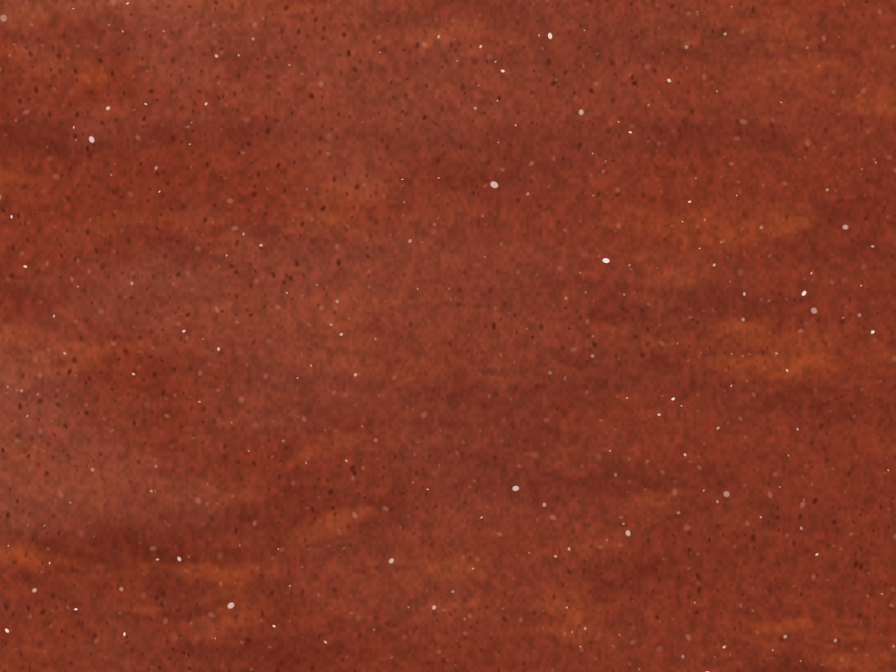
Reproduce this texture procedurally as a Shadertoy shader.

```glsl
// Rust-red polished stone with faint horizontal streaks, dark pits and glinting mineral specks.

const vec3 BASE_RED = vec3(0.505, 0.203, 0.130);
const vec3 MAROON   = vec3(0.425, 0.163, 0.108);
const vec3 ORANGE   = vec3(0.625, 0.285, 0.150);
const vec3 DUSTY    = vec3(0.570, 0.290, 0.215);
const vec3 PIT      = vec3(0.265, 0.090, 0.060);
const vec3 PALE     = vec3(0.740, 0.500, 0.410);
const vec3 GLINT    = vec3(0.950, 0.910, 0.870);

// Hashes without sine
float hash12(vec2 p) {
    vec3 q = fract(p.xyx * 0.1031);
    q += dot(q, q.yzx + 33.33);
    return fract((q.x + q.y) * q.z);
}

vec3 hash32(vec2 p) {
    vec3 q = fract(p.xyx * vec3(0.1031, 0.1030, 0.0973));
    q += dot(q, q.yxz + 33.33);
    return fract((q.xxy + q.yzz) * q.zyx);
}

float noise(vec2 p) {
    vec2 i = floor(p);
    vec2 f = fract(p);
    f = f * f * (3.0 - 2.0 * f);
    float low  = mix(hash12(i), hash12(i + vec2(1, 0)), f.x);
    float high = mix(hash12(i + vec2(0, 1)), hash12(i + vec2(1, 1)), f.x);
    return mix(low, high, f.y);
}

float fbm(vec2 p, int octaves) {
    float sum = 0.0, weight = 0.5, total = 0.0;
    for (int i = 0; i < octaves; i++) {
        sum += weight * noise(p);
        total += weight;
        weight *= 0.55;
        p = p * 2.03 + vec2(17.3, 9.1);
    }
    return sum / total;
}

// Scattered irregular grains: radii run from radius.x to radius.y, small ones being commonest
float specks(vec2 p, float cells, float density, vec2 radius, float blur, float seed) {
    vec2 home = floor(p * cells);
    float cover = 0.0;
    for (int y = -1; y <= 1; y++) {
        for (int x = -1; x <= 1; x++) {
            vec2 id = home + vec2(x, y);
            vec3 place = hash32(id + seed);
            vec3 trait = hash32(id + seed + 71.7);
            vec2 d = p - (id + place.xy) / cells;
            float angle = 6.2832 * trait.x;
            d = mat2(cos(angle), -sin(angle), sin(angle), cos(angle)) * d;
            d.x *= 1.0 + 0.5 * trait.y;
            float r = mix(radius.x, radius.y, trait.z * trait.z * trait.z);
            float grain = 1.0 - smoothstep(r - blur, r + blur, length(d));
            float present = step(place.z, density);
            cover = max(cover, present * grain * mix(0.35, 1.0, trait.y));
        }
    }
    return cover;
}

// Broad colour: streaked bands with a dusty bloom towards the upper left
vec3 streakedStone(vec2 p) {
    vec2 warped = p + vec2(0.0, 0.035) * (fbm(p * 5.0 + 31.0, 2) - 0.5);
    float bands = fbm(warped * vec2(4.0, 14.0) + 5.0, 4);
    float warmth = fbm(warped * vec2(6.0, 18.0) + 43.0, 4);
    float bloom = fbm(p * vec2(4.0, 7.0) + 80.0, 4);
    float corner = clamp(0.85 - 0.60 * p.x + 0.3 * (p.y - 0.5), 0.0, 1.0);

    vec3 color = mix(BASE_RED, MAROON, 0.80 * (1.0 - smoothstep(0.26, 0.56, bands)));
    color = mix(color, ORANGE, 0.62 * smoothstep(0.53, 0.80, warmth));
    color = mix(color, DUSTY, 0.85 * corner * smoothstep(0.28, 0.75, bloom));
    return color * (0.985 + 0.04 * p.y);
}

// Fine mottling, slightly taller than wide
float mottling(vec2 p) {
    float coarse = noise(p * vec2(100.0, 78.0) + 12.0) - 0.5;
    float fine = noise(p * vec2(205.0, 160.0) + 57.0) - 0.5;
    return 1.0 + 0.15 * coarse + 0.15 * fine;
}

void mainImage(out vec4 fragColor, in vec2 fragCoord) {
    vec2 p = fragCoord / iResolution.y;
    float edge = max(0.75 / iResolution.y, 0.0018);

    vec3 color = streakedStone(p) * mottling(p);

    // Small soft pits gather in loose patches
    float patches = mix(0.30, 0.75, smoothstep(0.3, 0.7, fbm(p * vec2(4.0, 8.0) + 22.0, 3)));
    float pits = specks(p * vec2(1.0, 0.8), 58.0, 0.55, vec2(0.0014, 0.0042), edge * 1.6, 11.0);
    color = mix(color, PIT, patches * pits);

    // Dull pale grains, pinprick glints, then the few bright crystals
    float dull = specks(p, 36.0, 0.42, vec2(0.0014, 0.0052), edge * 1.6, 137.0);
    color = mix(color, PALE, 0.52 * dull);
    float pinpricks = specks(p, 34.0, 0.11, vec2(0.0014, 0.0030), edge, 251.0);
    color = mix(color, GLINT, 0.75 * pinpricks);
    float crystals = specks(p, 13.0, 0.24, vec2(0.0024, 0.0062), edge, 389.0);
    color = mix(color, GLINT, crystals);

    fragColor = vec4(color, 1.0);
}
```
